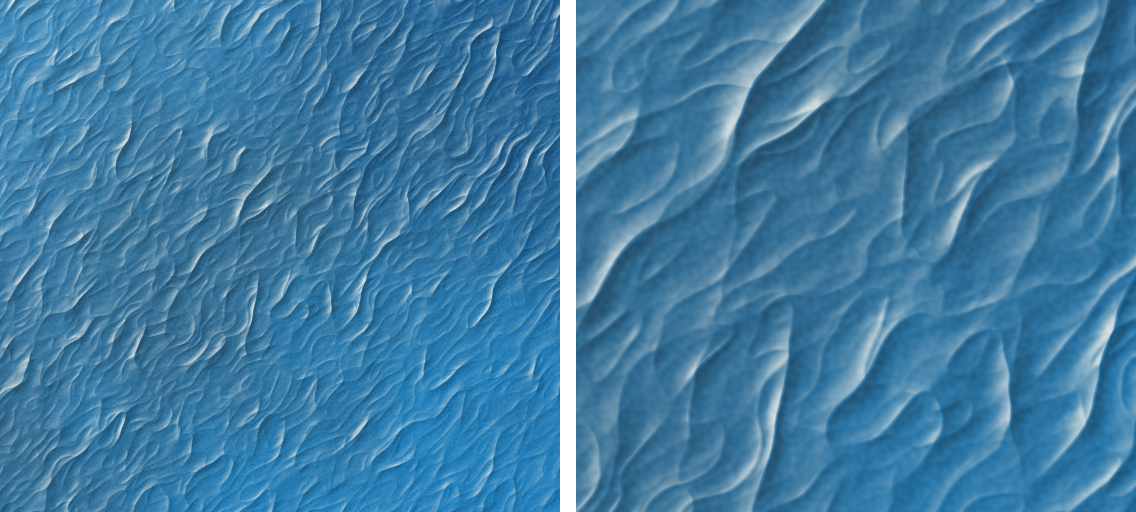
Left, the full canvas; right, a detail of the centre.
Reproduce this texture procedurally as a Shadertoy shader.

```glsl
// Open sea seen from above: slanted, broken wave crests over blue water.
// Ridged noise and cellular chop form a height field; its slope across
// the crests lights one flank, and broad gradients tint the water.

const vec3 SLATE = vec3(0.195, 0.425, 0.575);
const vec3 AZURE = vec3(0.130, 0.500, 0.735);
const vec3 NAVY  = vec3(0.130, 0.385, 0.580);
const vec3 SKY   = vec3(0.240, 0.550, 0.750);
const vec3 GLINT = vec3(0.820, 0.865, 0.870);
const float CREST_ANGLE = 0.98;

vec2 hash2(vec2 cell) {
    vec3 h = fract(cell.xyx * vec3(0.1031, 0.1030, 0.0973));
    h += dot(h, h.yzx + 33.33);
    return fract((h.xx + h.yz) * h.zy);
}

float cornerSlope(vec2 cell, vec2 offset) {
    float turn = 6.2832 * hash2(cell).x;
    return dot(vec2(cos(turn), sin(turn)), offset);
}

// Gradient noise, roughly -0.7 to 0.7
float gradientNoise(vec2 p) {
    vec2 i = floor(p), f = fract(p);
    vec2 w = f * f * f * (f * (f * 6.0 - 15.0) + 10.0);
    vec2 x = vec2(1.0, 0.0);
    float low  = mix(cornerSlope(i, f), cornerSlope(i + x, f - x), w.x);
    float high = mix(cornerSlope(i + x.yx, f - x.yx),
                     cornerSlope(i + x.xx, f - x.xx), w.x);
    return mix(low, high, w.y);
}

// Distance to the nearest scattered point: round troughs, sharp borders
float cellular(vec2 p) {
    vec2 i = floor(p), f = fract(p);
    float nearest = 2.0;
    for (int y = -1; y <= 1; y++) {
        for (int x = -1; x <= 1; x++) {
            vec2 c = vec2(x, y);
            vec2 d = c + hash2(i + c) - f;
            nearest = min(nearest, dot(d, d));
        }
    }
    return sqrt(nearest);
}

float ridge(vec2 p, float sharpness) {
    return pow(1.0 - min(abs(gradientNoise(p)) * 1.6, 1.0), sharpness);
}

// x runs along a crest of the given angle, y across it
vec2 crestAxes(vec2 p, float angle) {
    vec2 along = vec2(cos(angle), sin(angle));
    return vec2(dot(p, along), dot(p, vec2(along.y, -along.x)));
}

float seaHeight(vec2 p) {
    vec2 bend = vec2(gradientNoise(p * 15.0), gradientNoise(p * 15.0 + 70.0));
    p += 0.014 * bend + 0.005 * gradientNoise(p * 42.0 + 19.0);
    float broken = smoothstep(-0.35, 0.4, gradientNoise(p * 11.0 + 31.0));
    float swell = ridge(crestAxes(p, CREST_ANGLE) * vec2(7.5, 18.0) + 5.0, 3.2);
    float waves = ridge(crestAxes(p, CREST_ANGLE - 0.2) * vec2(17.0, 38.0) + 47.0, 2.6);
    float chop = cellular(crestAxes(p, CREST_ANGLE - 0.35) * vec2(32.0, 68.0) + 90.0);
    return swell * mix(0.35, 1.25, broken) + 0.34 * waves + 0.24 * chop;
}

// Rise of the surface across the crests, towards the shaded side
float litSlope(vec2 p, float stepSize) {
    vec2 across = vec2(sin(CREST_ANGLE), -cos(CREST_ANGLE));
    return seaHeight(p + 0.5 * stepSize * across)
         - seaHeight(p - 0.5 * stepSize * across);
}

// Broad tints; uv spans 0 to 1 over the canvas
vec3 waterTint(vec2 uv, float drift) {
    float lowerRight = smoothstep(-0.15, 0.65, uv.x - uv.y + drift);
    float upperRight = smoothstep(1.05, 1.75, uv.x + uv.y + drift);
    float upperLeft = smoothstep(0.05, 0.95, uv.y - uv.x + drift);
    vec3 tint = mix(SLATE, AZURE, lowerRight);
    tint = mix(tint, NAVY, upperRight);
    return mix(tint, SKY, 0.85 * upperLeft);
}

void mainImage(out vec4 fragColor, in vec2 fragCoord) {
    vec2 p = fragCoord / iResolution.y;
    vec2 uv = fragCoord / iResolution.xy;

    // Water colour with slow drifting patches
    float drift = 0.35 * gradientNoise(p * 3.2 + 8.0)
                + 0.18 * gradientNoise(p * 8.0 + 3.0);
    vec3 color = waterTint(uv, drift);

    // Calmer towards the lower right
    float calm = smoothstep(-0.1, 0.9, uv.x - uv.y);
    float strength = mix(1.08, 0.72, calm) + 0.3 * gradientNoise(p * 5.0 + 60.0);
    float slope = strength * litSlope(p, 0.003);

    // Shaded flanks, then pale lit crests
    color *= 1.0 - 0.24 * smoothstep(0.0, 0.32, -slope);
    color = mix(color, GLINT, smoothstep(-0.08, 0.52, slope));

    // Fine grain
    color += 0.045 * gradientNoise(p * 210.0);
    fragColor = vec4(clamp(color, 0.0, 1.0), 1.0);
}
```
